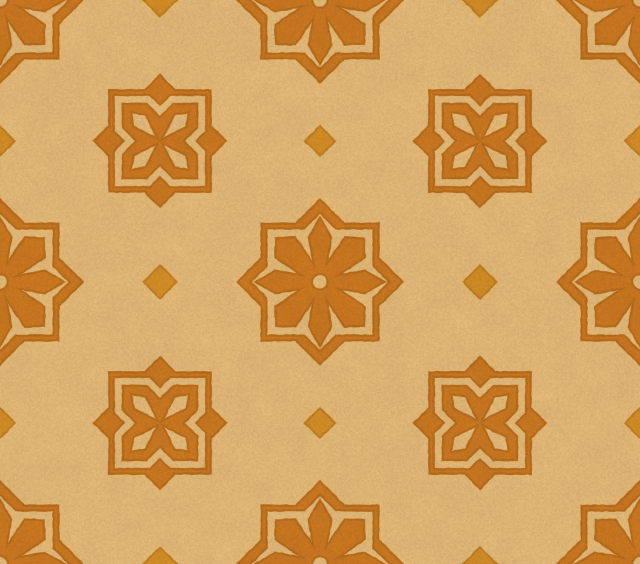
Reproduce this pattern procedurally as a Shadertoy shader.

```glsl
// Geometric tile in ochre on sand: eight-point rosettes, framed four-leaf stars and
// small lozenges on a 2 x 2 repeat. Each motif is a distance function folded into one
// octant; wrapping hash noise roughens the edges and adds a fine paper grain.

const vec2  REPEATS = vec2(2.0);
const vec2  CELL    = vec2(384.0, 339.0);    // design units in one repeat
const vec3  SAND    = vec3(0.862, 0.702, 0.452);
const vec3  OCHRE   = vec3(0.768, 0.455, 0.122);
const vec3  AMBER   = vec3(0.805, 0.535, 0.145);
const float RIM_DARKEN = 0.10;               // darker print along the edges
const float RIM_WIDTH  = 2.2;
const float SOFTNESS   = 0.9;                // least edge blur, design units
const float WOBBLE     = 1.1;                // edge roughness, design units
const float GRAIN      = 0.085;
const float MOTTLE     = 0.025;

float hash(vec2 p) {
    vec3 q = fract(p.xyx * 0.1031);
    q += dot(q, q.yzx + 33.33);
    return fract((q.x + q.y) * q.z);
}

// Value noise over the canvas; the lattice wraps at its borders.
float noise(vec2 uv, vec2 lattice) {
    vec2 p = uv * lattice, i = floor(p), f = p - i;
    f = f * f * (3.0 - 2.0 * f);
    vec2 a = mod(i, lattice), b = mod(i + 1.0, lattice);
    return mix(mix(hash(a), hash(vec2(b.x, a.y)), f.x),
               mix(hash(vec2(a.x, b.y)), hash(b), f.x), f.y);
}

// Offset from the nearest copy of a motif placed at "anchor" in the cell.
vec2 nearest(vec2 cell, vec2 anchor) {
    return (fract(cell - anchor + 0.5) - 0.5) * CELL;
}

// Fold the plane into the octant 0 <= x <= y.
vec2 octant(vec2 p) {
    p = abs(p);
    return vec2(min(p.x, p.y), max(p.x, p.y));
}

// Signed distance to the line a-b, positive on its left.
float edge(vec2 p, vec2 a, vec2 b) {
    vec2 d = normalize(b - a), r = p - a;
    return d.x * r.y - d.y * r.x;
}

float lozenge(vec2 p, float tip) {
    return (abs(p.x) + abs(p.y) - tip) * 0.7071;
}

// Union of a square and a lozenge, in the octant.
float star(vec2 p, float halfSide, float tip) {
    return min(p.y - halfSide, lozenge(p, tip));
}

// Square with a V notch in the middle of each side, in the octant.
float notchedSquare(vec2 p, float halfSide, float notch) {
    return max(p.y - halfSide, (p.y - p.x - notch) * 0.7071);
}

float rosette(vec2 p) {
    float hole = 8.0 - length(p);
    p = octant(p);
    const vec2 FORK = vec2(10.5, 28.0);      // where neighbouring petals part
    const vec2 AXIAL = vec2(15.0, 54.0), DIAGONAL = vec2(29.0, 55.0);
    float axialPetal = max(edge(p, vec2(0.0, 80.0), AXIAL), edge(p, AXIAL, FORK));
    float diagonalPetal = max(edge(p, FORK, DIAGONAL), edge(p, DIAGONAL, vec2(54.0)));
    float field = max(star(p, 63.0, 81.5), -min(axialPetal, diagonalPetal));
    return max(max(star(p, 71.5, 101.0), -field), hole);
}

float leafStar(vec2 p) {
    p = octant(p);
    const vec2 SHOULDER = vec2(18.0, 30.5);
    float leaf = max(edge(p, vec2(6.0), SHOULDER), edge(p, SHOULDER, vec2(33.0)));
    float band = max(notchedSquare(p, 54.0, 41.5), -notchedSquare(p, 46.0, 30.5));
    return max(star(p, 62.3, 81.0), -min(leaf, band));
}

// Lay one colour down with a soft edge and a darker rim.
vec3 stamp(vec3 base, vec3 ink, float d, float blur) {
    float rim = 1.0 - smoothstep(0.0, RIM_WIDTH, abs(d + 1.5));
    return mix(base, ink * (1.0 - RIM_DARKEN * rim), smoothstep(blur, -blur, d));
}

void mainImage(out vec4 fragColor, in vec2 fragCoord) {
    vec2 uv = fragCoord / iResolution.xy;
    vec2 cell = uv * REPEATS;
    float blur = max(SOFTNESS, 0.75 * CELL.y * REPEATS.y / iResolution.y);
    float rough = WOBBLE * (noise(uv, vec2(170.0, 150.0)) - 0.5);

    // Motifs
    float print = min(rosette(nearest(cell, vec2(0.0))), leafStar(nearest(cell, vec2(0.5))));
    float gems = min(lozenge(nearest(cell, vec2(0.5, 0.0)), 21.8),
                     lozenge(nearest(cell, vec2(0.0, 0.5)), 19.8));
    vec3 color = stamp(SAND, OCHRE, print + rough, blur);
    color = stamp(color, AMBER, gems + rough, blur);

    // Paper grain and slow mottling
    float fine = 0.6 * noise(uv, vec2(384.0, 339.0)) + 0.4 * hash(floor(uv * vec2(512.0, 452.0)));
    float slow = noise(uv, vec2(34.0, 30.0));
    color *= 1.0 + GRAIN * (fine - 0.5) + MOTTLE * (slow - 0.5);
    fragColor = vec4(color, 1.0);
}
```
